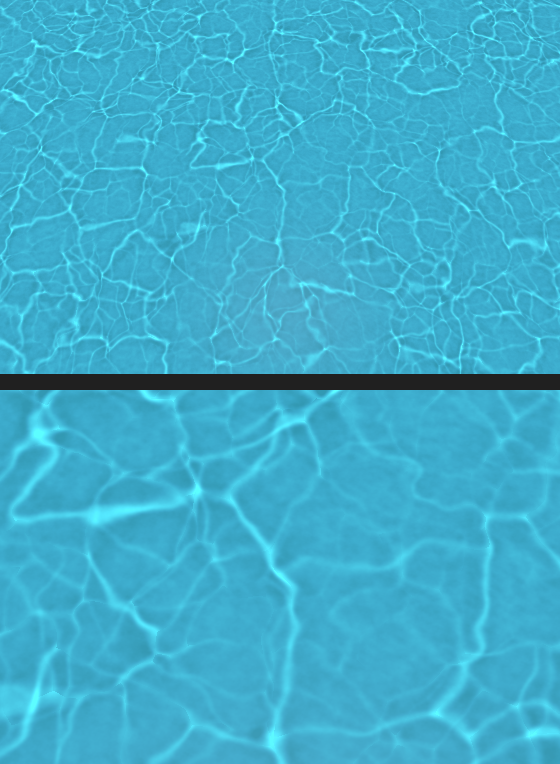
Top: the whole. Bottom: its middle third, enlarged.
Give the GLSL for this texture, as a Shadertoy shader.

```glsl
// Sunlit pool water seen at a slant: a web of bright caustic lines on cyan.
// Three warped Voronoi layers on a tilted plane give the lines; every cell
// border has its own strength, so the web is broken and uneven.

float hash(vec2 p) {
    return fract(sin(dot(p, vec2(127.1, 311.7))) * 43758.5);
}

vec2 hash2(vec2 p) {
    return vec2(hash(p), hash(p + 57.3));
}

float noise(vec2 p) {
    vec2 i = floor(p), f = fract(p);
    f = f * f * (3.0 - 2.0 * f);
    return mix(mix(hash(i), hash(i + vec2(1, 0)), f.x),
               mix(hash(i + vec2(0, 1)), hash(i + vec2(1, 1)), f.x), f.y);
}

float fbm(vec2 p) {
    float sum = 0.0, amp = 0.5;
    for (int i = 0; i < 4; i++) {
        sum += amp * noise(p);
        p = mat2(1.6, 1.2, -1.2, 1.6) * p + 7.7;
        amp *= 0.5;
    }
    return sum;
}

vec2 warp(vec2 p) {
    return vec2(noise(p), noise(p + 31.7)) - 0.5;
}

// Sum of light along the borders of the nearest cell, with dark flanks
float caustics(vec2 p, float width) {
    vec2 cell = floor(p), nearId = cell, nearSite = vec2(9.0);
    for (int j = -1; j <= 1; j++)
    for (int i = -1; i <= 1; i++) {
        vec2 id = cell + vec2(i, j);
        vec2 site = id + 0.05 + 0.9 * hash2(id) - p;
        if (dot(site, site) < dot(nearSite, nearSite)) {
            nearSite = site;
            nearId = id;
        }
    }
    float light = 0.0;
    for (int j = -2; j <= 2; j++)
    for (int i = -2; i <= 2; i++) {
        vec2 id = cell + vec2(i, j);
        vec2 site = id + 0.05 + 0.9 * hash2(id) - p;
        vec2 across = site - nearSite;
        if (dot(across, across) < 0.0001) continue;
        float d = dot(0.5 * (site + nearSite), normalize(across));
        float strength = mix(0.2, 1.0, hash(id + nearId + 3.1));
        float q = d / (width * mix(0.8, 1.15, strength));
        light += strength * (exp(-q * q) + 0.13 * exp(-q * q / 4.0)
                             - 0.27 * exp(-q * q / 13.0));
    }
    return light;
}

void mainImage(out vec4 fragColor, in vec2 fragCoord) {
    vec2 uv = fragCoord / iResolution.y;
    uv.x += 0.75 - 0.5 * iResolution.x / iResolution.y;

    // Tilted water plane, receding towards the top
    float depth = 2.8 / (2.8 - uv.y);
    vec2 plane = vec2((uv.x - 0.75) * depth, 2.8 * depth);
    float thick = sqrt(depth);

    // Ripples bend the lines
    vec2 p = plane + 0.08 * warp(plane * 5.0) + 0.04 * warp(plane * 14.0 + 5.0)
           + 0.018 * warp(plane * 38.0 + 9.0);
    vec2 q = plane + 0.08 * warp(plane * 6.0 + 40.0) + 0.04 * warp(plane * 16.0 + 20.0)
           + 0.016 * warp(plane * 42.0 + 2.0);

    // Main web, second web and fine patches
    float fade = mix(0.55, 1.35, noise(plane * 17.0 + 3.0));
    float patches = smoothstep(0.2, 0.75, noise(plane * 8.0 + 17.0));
    float light = 0.92 * fade * caustics(p * vec2(6.2, 4.9), 0.031 * thick);
    light += 0.66 * mix(0.35, 1.1, patches) * caustics(q * vec2(8.6, 7.0) + 13.0, 0.040 * thick);
    light += 0.46 * mix(0.25, 1.0, patches)
           * caustics((p + q) * vec2(7.4, 5.9) + 71.0, 0.056 * thick);

    // Soft swells and fine grain
    light += 0.05 + 0.1 * (fbm(plane * 14.0) - 0.47);
    light += 0.36 * (fbm(plane * 85.0 + 11.0) - 0.47);
    light = clamp(light, -0.3, 1.15);

    // Cyan ramp, falling a little faster into the shadows
    vec3 color = vec3(0.236, 0.67, 0.80)
               + light * (light < 0.0 ? vec3(0.13, 0.24, 0.33) : vec3(0.11, 0.28, 0.235));

    // Pale grey sky reflection low in the middle
    vec2 fromHaze = (uv - vec2(0.77, 0.17)) / vec2(0.24, 0.2);
    float haze = exp(-dot(fromHaze, fromHaze));
    color = mix(color, vec3(0.43, 0.67, 0.79), 0.36 * haze * (1.0 - 0.7 * clamp(light, 0.0, 1.0)));

    fragColor = vec4(clamp(color, 0.0, 1.0), 1.0);
}
```
